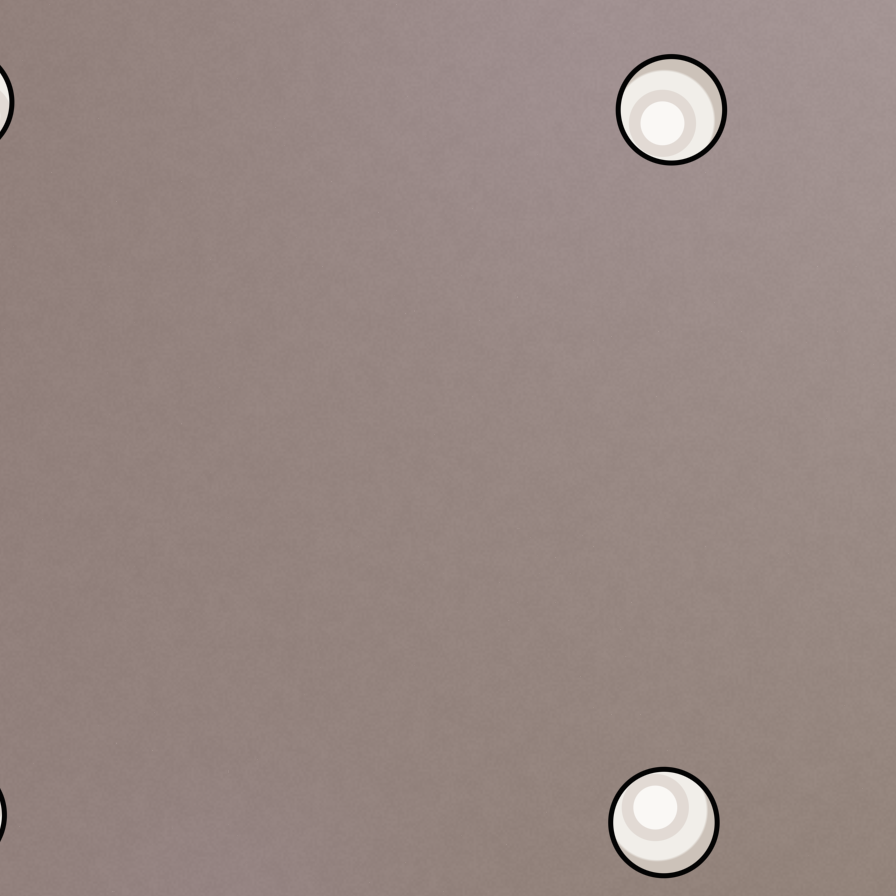
Write a WebGL 2 fragment shader that draws this texture.

```glsl
#version 300 es
precision highp float;
// Taupe panel with fine grain and a wide, slightly tilted grid of round recessed holes.

uniform vec2 u_resolution;
out vec4 outColor;

// Hole lattice
const float PITCH = 0.7955;
const float TILT = -0.0105;
const vec2 ANCHOR = vec2(0.741, 0.082);

// Hole geometry
const float HOLE_RADIUS = 0.0622;
const float RIM_WIDTH = 0.0056;
const float FLOOR_RADIUS = 0.0560;
const float RING_RADIUS = 0.0375;
const float CORE_RADIUS = 0.0245;
const float PARALLAX = 0.040;

// Hole colours
const vec3 RIM = vec3(0.012, 0.010, 0.010);
const vec3 WALL = vec3(0.80, 0.76, 0.725);
const vec3 FLOOR = vec3(0.945, 0.935, 0.915);
const vec3 RING = vec3(0.885, 0.855, 0.832);
const vec3 CORE = vec3(0.980, 0.972, 0.962);

// Panel colours
const vec3 LOWER_LEFT = vec3(0.570, 0.502, 0.484);
const vec3 LOWER_RIGHT = vec3(0.575, 0.515, 0.480);
const vec3 UPPER_LEFT = vec3(0.568, 0.500, 0.480);
const vec3 UPPER_RIGHT = vec3(0.645, 0.585, 0.580);
const vec3 VIOLET = vec3(0.012, 0.010, 0.026);

// Surface grain
const float GRAIN_CELLS = 400.0;
const float GRAIN_AMOUNT = 0.020;
const float MOTTLE_AMOUNT = 0.010;

float hash(vec2 p) {
    vec3 q = fract(vec3(p.xyx) * 0.1031);
    q += dot(q, q.yzx + 33.33);
    return fract((q.x + q.y) * q.z);
}

float valueNoise(vec2 p) {
    vec2 cell = floor(p);
    vec2 f = fract(p);
    f = f * f * (3.0 - 2.0 * f);
    float low = mix(hash(cell), hash(cell + vec2(1.0, 0.0)), f.x);
    float high = mix(hash(cell + vec2(0.0, 1.0)), hash(cell + vec2(1.0)), f.x);
    return mix(low, high, f.y);
}

// Coverage of a disc with an edge about one pixel wide
float disc(vec2 p, float radius, float pixel) {
    return 1.0 - smoothstep(-pixel, pixel, length(p) - radius);
}

vec3 panel(vec2 uv) {
    vec3 color = mix(mix(LOWER_LEFT, LOWER_RIGHT, uv.x),
                     mix(UPPER_LEFT, UPPER_RIGHT, uv.x), uv.y);

    // Broad violet sheen near the top and the lower left
    vec2 top = (uv - vec2(0.62, 0.90)) / vec2(0.28, 0.24);
    vec2 bottom = (uv - vec2(0.26, 0.0)) / vec2(0.18, 0.14);
    color += VIOLET * (0.8 * exp(-dot(top, top)) + exp(-dot(bottom, bottom)));

    // Fine grain, soft mottling and rare pale specks
    vec2 p = uv * GRAIN_CELLS;
    color += GRAIN_AMOUNT * (valueNoise(p) - 0.5);
    color += MOTTLE_AMOUNT * (valueNoise(p * 0.16 + 17.0) - 0.5);
    color += 0.05 * smoothstep(0.985, 1.0, valueNoise(p + 91.0));
    return color;
}

void main() {
    float scale = min(u_resolution.x, u_resolution.y);
    vec2 uv = gl_FragCoord.xy / scale;
    float pixel = 0.8 / scale;

    // Nearest hole centre on the tilted lattice
    float c = cos(TILT);
    float s = sin(TILT);
    mat2 turn = mat2(c, s, -s, c);
    vec2 index = floor(transpose(turn) * (uv - ANCHOR) / PITCH + 0.5);
    vec2 center = ANCHOR + turn * index * PITCH;
    vec2 p = uv - center;

    // The deeper layers shift towards the middle of the canvas
    vec2 shift = PARALLAX * (vec2(0.5) - center);
    vec2 deep = p - shift;

    // Layers from wall to bright core
    vec3 hole = mix(WALL, FLOOR, disc(p - 0.8 * shift, FLOOR_RADIUS, 2.0 * pixel));
    hole = mix(hole, RING, disc(deep, RING_RADIUS, pixel));
    hole = mix(hole, CORE, disc(deep, CORE_RADIUS, pixel));

    // Dark rim around the opening
    hole = mix(RIM, hole, disc(p, HOLE_RADIUS - RIM_WIDTH, pixel));
    vec3 color = mix(panel(uv), hole, disc(p, HOLE_RADIUS, pixel));
    outColor = vec4(color, 1.0);
}
```
